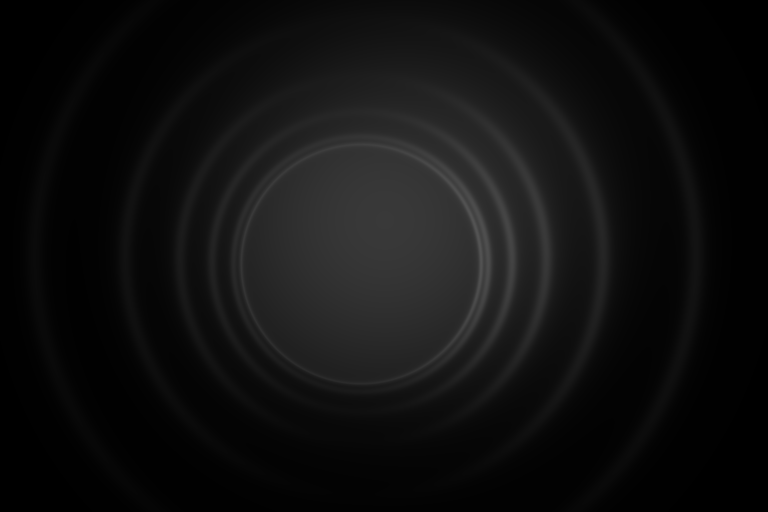
A WebGL 2 fragment shader for this background:

```glsl
#version 300 es
precision highp float;
// A dim grey disc on black, circled by soft ripples that widen as they spread.
// Glows are radial falloffs; each ripple is a bell curve around a circle,
// lit more strongly on its sides (the right above all) than at top and bottom.

uniform vec2 u_resolution;
out vec4 fragColor;

const float DISC_RADIUS = 0.235;
const float RIPPLE_GAP[6] = float[6](0.0, 0.014, 0.058, 0.123, 0.232, 0.411);

float bell(float x, float width) {
    return exp(-x * x / (width * width));
}

float ripple(vec2 p, int index) {
    float order = float(index);
    vec2 q = p - vec2(0.0022, 0.0045) * max(order - 1.0, 0.0);
    float dist = length(q);
    vec2 dir = q / max(dist, 0.001);

    // Narrow crest over a wide faint halo
    float offset = dist - DISC_RADIUS - RIPPLE_GAP[index];
    float width = 0.0045 + 0.0026 * order;
    float crest = 0.75 * bell(offset, width) + 0.25 * bell(offset, width * 2.6);

    // Side lighting, more even on the inner ripples
    float evenness = mix(0.5, 0.05, smoothstep(0.0, 3.0, order));
    float sides = mix(evenness, 1.0, dir.x * dir.x);
    float lean = 0.78 + 0.22 * dot(dir, normalize(vec2(1.0, 0.2)));
    float strength = 0.15 - 0.0035 * order * order;
    return crest * sides * lean * strength;
}

void main() {
    vec2 p = (gl_FragCoord.xy - 0.5 * u_resolution) / u_resolution.y;
    vec2 fromDisc = p - vec2(-0.045, -0.016);
    float pixel = 1.0 / u_resolution.y;

    // Haze behind the disc, centred up and to the right
    float hazeDist = length((p - vec2(0.041, 0.1)) * vec2(1.0, 1.04));
    float shade = 0.165 * exp(-pow(hazeDist / 0.36, 2.6));
    shade += 0.012 * bell(length(p), 0.55);

    // Ripples outside the disc
    for (int i = 1; i < 6; i++) {
        shade += ripple(fromDisc, i);
    }

    // Disc face, darkening toward the lower left
    float edge = length(fromDisc) - DISC_RADIUS;
    float face = 0.222 * bell(length(p - vec2(0.002, 0.07)), 0.41);
    float inside = 1.0 - smoothstep(-pixel, pixel, edge);
    shade = mix(shade, face, inside);

    // Bright rim
    shade += ripple(fromDisc, 0);

    fragColor = vec4(vec3(shade), 1.0);
}
```
